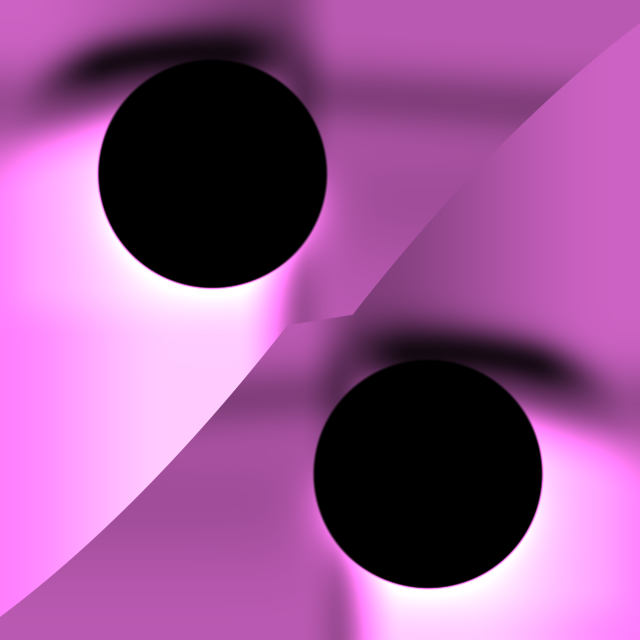
This background is drawn by a Shadertoy shader. Its source:

```glsl
// Two black discs on magenta haze, each with a soft dark arc above and a glow below.
// One light field, mirrored for the second disc, is split by a curved diagonal edge;
// overdriven light clips towards pale pink.

#define DISC_A vec2(0.332, 0.728)
#define DISC_B vec2(0.669, 0.259)
#define DISC_RADIUS 0.179
#define DISC_SOFTNESS 0.003
#define TINT vec3(1.0, 0.48, 0.955)
#define ARC_DARKNESS 0.86
#define RIM_LIGHT 0.42
#define RIM_WIDTH 0.024

float bell(float x, float width) {
    float t = x / width;
    return exp(-t * t);
}

// Dim surroundings: vertical shading on the left, horizontal bands on the right.
float hazeLight(vec2 p) {
    float left = mix(0.50, 0.80, smoothstep(0.13, -0.30, p.x));
    left -= 0.20 * bell(p.y - 0.11, 0.06);
    float droop = 0.06 * max(p.x - 0.2, 0.0);
    float right = 0.73 - 0.21 * bell(p.y - 0.125 + droop, 0.05)
                       - 0.10 * bell(p.y + 0.04, 0.11);
    return mix(left, right, smoothstep(0.10, 0.20, p.x));
}

// Bright pool at the lower left of the disc.
float glowLight(vec2 p) {
    float light = mix(1.03, 1.66, smoothstep(-0.34, -0.06, p.x));
    float upper = smoothstep(-0.26, -0.17, p.y);
    return light + 0.20 * upper * smoothstep(-0.36, -0.26, p.x);
}

float glowMask(vec2 p) {
    float top = 0.077 + 0.34 * (p.x + 0.176);
    return smoothstep(0.05, -0.07, p.y - top) * smoothstep(0.15, 0.04, p.x);
}

// Blurred arc over the disc, fading out at both ends.
float arcShade(vec2 p) {
    float bend = p.x + 0.02;
    float ridge = 0.19 - 0.9 * bend * bend;
    float width = mix(0.042, 0.058, smoothstep(-0.1, 0.15, p.x));
    float ends = smoothstep(-0.32, -0.16, p.x) * smoothstep(0.21, 0.02, p.x);
    return ARC_DARKNESS * bell(p.y - ridge, width) * ends;
}

// Complete light field in coordinates centred on a disc.
float sceneLight(vec2 p) {
    float light = mix(hazeLight(p), glowLight(p), glowMask(p));
    float gap = length(p) - DISC_RADIUS;
    float rim = exp(-max(gap, 0.0) / RIM_WIDTH);
    light += RIM_LIGHT * rim * smoothstep(0.06, -0.12, p.y);
    light *= 1.0 - arcShade(p);
    return light * smoothstep(-DISC_SOFTNESS, DISC_SOFTNESS, gap);
}

// Height of the dividing edge, symmetric under a half turn.
float edgeHeight(float x) {
    float h = min(x, 1.0 - x);
    float curve = 0.036 + h * (0.75 + 0.59 * h);
    float bridge = 0.5 - 0.16 * (0.5 - h);
    float y = min(curve, bridge);
    return x < 0.5 ? y : 1.0 - y;
}

void mainImage(out vec4 fragColor, in vec2 fragCoord) {
    vec2 uv = fragCoord / iResolution.xy;
    float pixel = 1.0 / iResolution.y;

    float upper = sceneLight(uv - DISC_A);
    float lower = sceneLight((uv - DISC_B) * vec2(-1.0, 1.0));

    // Clip each side before blending, so the edge stays smooth
    vec3 upperColor = min(TINT * upper, 1.0);
    vec3 lowerColor = min(TINT * lower, 1.0);
    float side = smoothstep(-pixel, pixel, uv.y - edgeHeight(uv.x));
    fragColor = vec4(mix(lowerColor, upperColor, side), 1.0);
}
```
